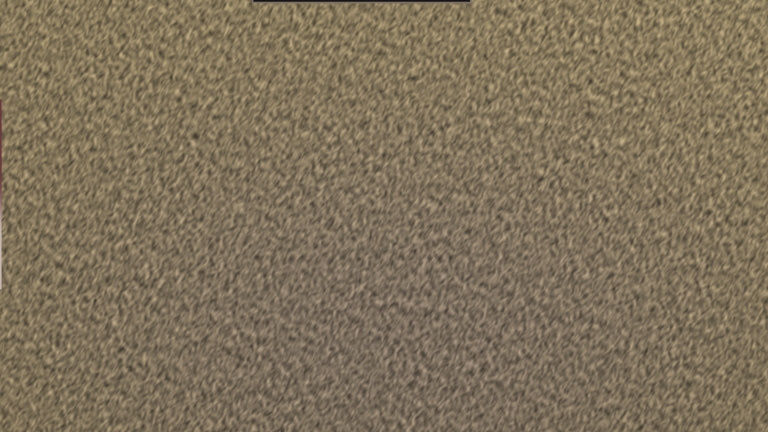
Reproduce this texture procedurally as a WebGL 2 fragment shader.

```glsl
#version 300 es
precision highp float;

uniform vec2 u_resolution;
out vec4 fragColor;

float hash(vec2 p) {
    return fract(sin(dot(p, vec2(127.1, 311.7))) * 43758.5453);
}

// Slope contribution of one lattice corner
float corner(vec2 cell, vec2 offset) {
    float turn = 6.28319 * hash(cell);
    return dot(vec2(cos(turn), sin(turn)), offset);
}

// Gradient noise, centred on zero, with little broad variation
float noise(vec2 p) {
    vec2 cell = floor(p);
    vec2 f = fract(p);
    vec2 s = f * f * f * (f * (f * 6.0 - 15.0) + 10.0);
    vec2 e = vec2(1.0, 0.0);
    float low = mix(corner(cell, f), corner(cell + e.xy, f - e.xy), s.x);
    float high = mix(corner(cell + e.yx, f - e.yx), corner(cell + e.xx, f - e.xx), s.x);
    return mix(low, high, s.y);
}

// Noise stretched along a direction; density is cells along and across it
float fibres(vec2 p, float angle, vec2 density) {
    vec2 along = vec2(cos(angle), sin(angle));
    vec2 across = vec2(-along.y, along.x);
    return noise(vec2(dot(p, along), dot(p, across)) * density + angle * 37.0);
}

// Soft-edged rectangle mask
float box(vec2 uv, vec2 lo, vec2 hi) {
    vec2 soft = 0.7 / u_resolution;
    vec2 inside = smoothstep(lo - soft, lo + soft, uv)
                * (1.0 - smoothstep(hi - soft, hi + soft, uv));
    return inside.x * inside.y;
}

void main() {
    vec2 uv = gl_FragCoord.xy / u_resolution;
    vec2 p = gl_FragCoord.xy / u_resolution.y;

    // Bend the pile slightly so that neighbouring tufts lean differently
    vec2 bend = vec2(noise(p * 45.0), noise(p * 45.0 + 71.0));
    vec2 q = p + 0.004 * bend;

    // Steep dark and pale tufts, overlaid with thin threads at two angles
    float tufts = 0.28 * fibres(q, 1.15, vec2(44.0, 80.0))
                + 0.28 * fibres(q, 1.90, vec2(48.0, 86.0));
    float threads = 0.36 * fibres(q, 1.10, vec2(66.0, 138.0))
                  + 0.24 * fibres(q, 0.85, vec2(74.0, 150.0));
    float grain = tufts + threads;

    // Warm light from the upper corners, cool shade low in the middle
    vec2 fromShade = (uv - vec2(0.52, 0.22)) * vec2(1.0, 0.9);
    float shade = exp(-5.0 * dot(fromShade, fromShade));
    float light = 0.492 + 0.030 * uv.y + 0.025 * uv.x * uv.y - 0.026 * shade;
    vec3 tint = mix(vec3(1.0, 0.895, 0.67), vec3(1.0, 0.89, 0.765), shade);
    vec3 color = tint * light * (1.0 + grain);

    // Dark bar with a pale rim at the top, pale sliver at the left
    float rim = box(uv, vec2(0.328, 0.992), vec2(0.614, 1.1));
    float bar = box(uv, vec2(0.330, 0.996), vec2(0.612, 1.1));
    float sliver = box(uv, vec2(-0.1, 0.33), vec2(0.002, 0.77));
    color = mix(color, vec3(0.48, 0.44, 0.40), rim);
    color = mix(color, vec3(0.10, 0.08, 0.08), bar);
    color = mix(color, mix(vec3(0.78, 0.72, 0.70), vec3(0.42, 0.22, 0.24),
                           smoothstep(0.45, 0.6, uv.y)), sliver);

    fragColor = vec4(clamp(color, 0.0, 1.0), 1.0);
}
```
